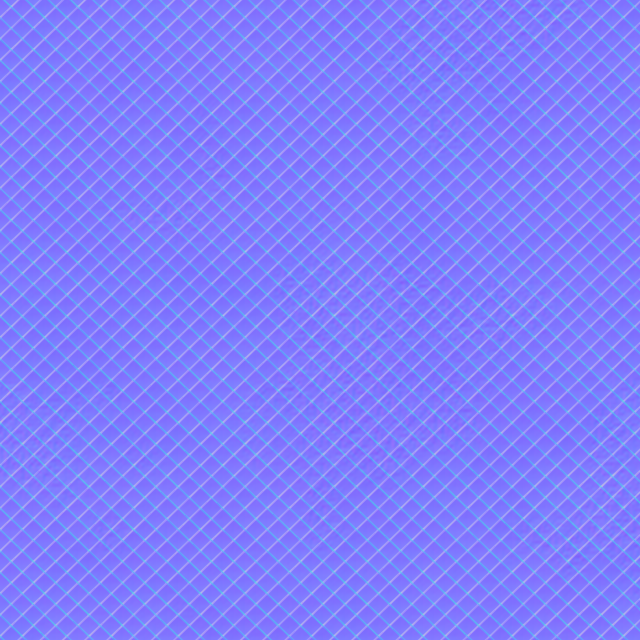
Reproduce this texture map procedurally as a Shadertoy shader.

```glsl
// Tangent-space normal map of small overlapping diamond scales.
// A diagonal lattice gives each scale two straight bevelled lower edges;
// hashed tilt, a two-tone body and patches of fine noise vary the surface.

const vec2  REPEATS      = vec2(28.75, 30.0); // scales across and down
const vec2  PHASE        = vec2(0.0, -0.17);
const float EDGE_HALF    = 0.06;              // half bevel width, in scale edges
const vec2  LEFT_BEVEL   = vec2(-0.24, 0.34);
const vec2  RIGHT_BEVEL  = vec2(0.33, 0.30);
const vec2  TIP_SLOPE    = vec2(0.08, 0.06);
const float TIP_RADIUS   = 0.11;
const float SHOULDER     = 0.07;              // soft rise beside a bevel
const float BODY_LOW     = -0.035;            // upward lean at foot and head
const float BODY_HIGH    = -0.130;
const float CREASE       = 0.010;
const float TILT         = 0.035;             // variation between scales
const float UNDULATION   = 0.035;
const float FINE_SCALE   = 180.0;
const float PATCH_SCALE  = 6.0;
const float GRAIN        = 0.022;
const float WEAR         = 0.13;

float hash(vec2 p) {
    vec3 q = fract(vec3(p.xyx) * 0.1031);
    q += dot(q, q.yzx + 33.33);
    return fract((q.x + q.y) * q.z);
}

float noise(vec2 p) {
    vec2 i = floor(p), f = fract(p);
    f = f * f * (3.0 - 2.0 * f);
    return mix(mix(hash(i), hash(i + vec2(1, 0)), f.x),
               mix(hash(i + vec2(0, 1)), hash(i + vec2(1, 1)), f.x), f.y);
}

// Slope of the fine surface relief
vec2 noiseSlope(vec2 p) {
    const vec2 e = vec2(0.35, 0.0);
    return vec2(noise(p - e.xy) - noise(p + e.xy),
                noise(p + e.yx) - noise(p - e.yx));
}

void mainImage(out vec4 fragColor, in vec2 fragCoord) {
    vec2 uv = fragCoord / iResolution.xy;
    vec2 grid = uv * REPEATS + PHASE;

    // Lattice axes: x grows away from the lower-left edge, y from the lower-right
    vec2 lattice = vec2(grid.x + grid.y, grid.y - grid.x);
    vec2 cell = floor(lattice);
    vec2 local = lattice - cell;
    vec2 edgeDist = min(local, 1.0 - local);
    float px = length(REPEATS / iResolution.xy);

    // Scale body: leans upward, steeper at the head, with a faint central crease
    float height = 0.5 * (local.x + local.y);
    float side = local.x - local.y;
    vec2 slope = vec2(0.0, mix(BODY_LOW, BODY_HIGH, smoothstep(0.2, 0.8, height)));
    slope.x += CREASE * (2.0 * smoothstep(-px, px, side) - 1.0);
    slope += TILT * (vec2(hash(cell), hash(cell + 71.0)) - 0.5);
    slope.y += SHOULDER * (exp(-local.x / 0.1) + exp(-local.y / 0.1));

    // Broad undulation, even grain and rough worn patches
    slope += UNDULATION * (vec2(noise(uv * 9.0), noise(uv * 9.0 + 40.0)) - 0.5);
    float patches = noise(uv * PATCH_SCALE + 13.0) * 0.7
                  + noise(uv * PATCH_SCALE * 3.0 + 5.0) * 0.3;
    float rough = GRAIN + WEAR * smoothstep(0.54, 0.78, patches);
    slope += rough * noiseSlope(uv * FINE_SCALE);

    // Bevels, slightly uneven in strength and heavier toward the tip
    vec2 bevel = 1.0 - smoothstep(EDGE_HALF - 0.75 * px, EDGE_HALF + 0.75 * px, edgeDist);
    vec2 owner = floor(lattice + 0.5);
    float leftWear  = mix(0.85, 1.12, hash(vec2(owner.x, cell.y) + 17.0));
    float rightWear = mix(0.75, 1.12, hash(vec2(cell.x, owner.y) + 29.0));
    float left  = bevel.x * leftWear * mix(1.05, 0.85, local.y);
    float right = bevel.y * rightWear * mix(1.05, 0.80, local.x);
    slope += LEFT_BEVEL * left + RIGHT_BEVEL * right * (1.0 - 0.75 * bevel.x);

    // Small raised tip where the edges meet
    float tip = 1.0 - smoothstep(TIP_RADIUS - px, TIP_RADIUS + px, length(edgeDist));
    slope += TIP_SLOPE * tip;

    float z = sqrt(max(0.0, 1.0 - dot(slope, slope)));
    fragColor = vec4(0.5 + 0.5 * vec3(slope, z), 1.0);
}
```
